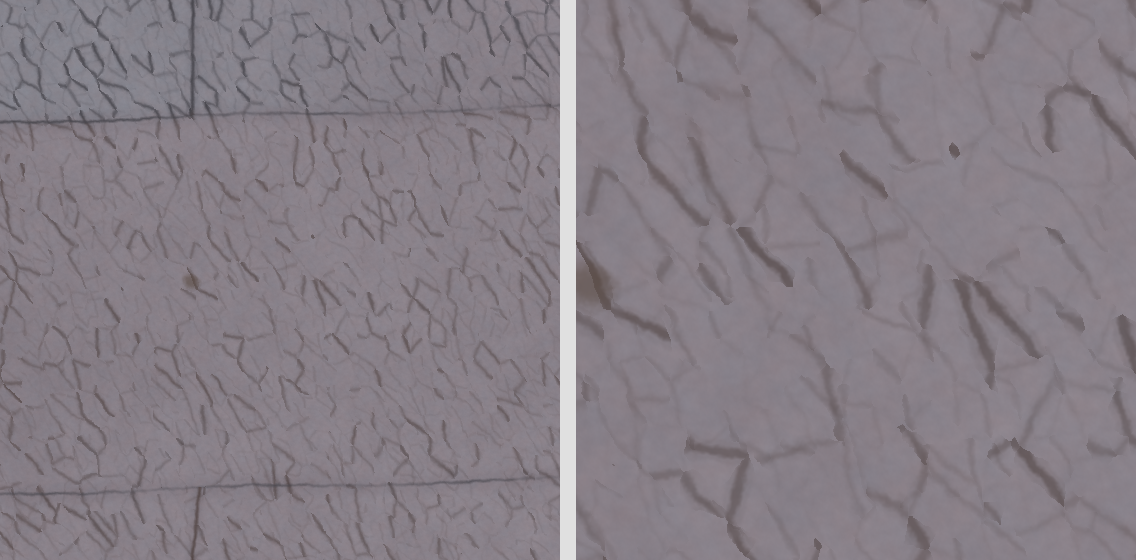
Left, the full canvas; right, a detail of the centre.
Give the GLSL for this texture, as a WebGL 2 fragment shader.

```glsl
#version 300 es
precision highp float;

#define COURSE_HEIGHT 0.664
#define FIRST_JOINT 0.118
#define JOINT_SLOPE 0.027
#define BLOCK_LENGTH 1.5
#define JOINT_WIDTH 0.0022
#define CRACK_WIDTH 0.0021
#define CRACK_CELLS vec2(36.0, 19.0)
#define STONE vec3(0.540, 0.509, 0.541)
#define BLUE_STONE vec3(0.527, 0.520, 0.555)
#define BROWN_CRACK vec3(0.325, 0.275, 0.270)
#define BLACK_CRACK vec3(0.275, 0.270, 0.295)

uniform vec2 u_resolution;
out vec4 fragColor;

vec2 hash2(vec2 p) {
  vec3 q = fract(p.xyx * vec3(0.1031, 0.1030, 0.0973));
  q += dot(q, q.yzx + 33.33);
  return fract((q.xx + q.yz) * q.zy);
}

// Layered, rotated sines, roughly -1 to 1
float waves(vec2 p) {
  float sum = 0.0, amp = 0.6;
  for (int i = 0; i < 5; i++) {
    sum += amp * sin(p.x + 1.4 * sin(p.y * 0.8)) * cos(p.y + 0.9 * sin(p.x * 0.7));
    p = mat2(0.8, 0.6, -0.6, 0.8) * p * 1.9 + 2.7;
    amp *= 0.65;
  }
  return sum;
}

float line(float dist, float halfWidth) {
  float soft = 0.0016 + 0.7 / u_resolution.y;
  return 1.0 - smoothstep(halfWidth - soft, halfWidth + soft, dist);
}

// Borders of stretched cells, each with its own strength
float cracks(vec2 p, vec2 cells, float halfWidth, float density) {
  p *= cells;
  vec2 home = floor(p), a = vec2(9.0), b = vec2(9.0), idA = home, idB = home;
  for (int y = -2; y <= 2; y++) {
    for (int x = -2; x <= 2; x++) {
      vec2 id = home + vec2(x, y);
      vec2 d = id + hash2(id) - p;
      if (dot(d, d) < dot(a, a)) {
        b = a; idB = idA;
        a = d; idA = id;
      } else if (dot(d, d) < dot(b, b)) {
        b = d; idB = id;
      }
    }
  }
  vec2 normal = normalize(b - a);
  vec2 canvasNormal = normal * cells;
  float dist = dot(0.5 * (a + b), normal) / length(canvasNormal);
  float across = abs(normalize(canvasNormal).x);
  float strength = smoothstep(1.0 - density, 1.25, hash2(idA + idB).x + 0.15);
  return line(dist, halfWidth * (0.6 + 0.8 * strength)) * strength * mix(0.4, 1.0, across);
}

void main() {
  vec2 uv = gl_FragCoord.xy / u_resolution;
  float broad = waves(uv * 6.0 + 1.3);
  float patches = waves(uv * 38.0 + 4.0);
  float grain = waves(uv * 260.0);
  vec2 ragged = vec2(waves(uv * 75.0), waves(uv * 75.0 + 19.0));

  // Courses of blocks, slightly tilted
  float course = (uv.y - JOINT_SLOPE * uv.x - FIRST_JOINT + 0.0022 * ragged.y
                + 0.003 * sin(uv.x * 11.0)) / COURSE_HEIGHT;
  float row = floor(course);
  float jointId = round(course);
  float bedDist = (course - jointId) * COURSE_HEIGHT;
  float upper = smoothstep(0.97, 1.03, course);

  // Stone body: cool upper course, soft mottling and coloured grain
  vec3 color = mix(STONE, BLUE_STONE, upper * smoothstep(1.1, 0.1, uv.x));
  color += 0.013 * broad + 0.010 * patches + 0.011 * grain;
  color += 0.007 * vec3(1.0, -0.3, -0.8) * waves(uv * 95.0 + 7.0);
  color -= 0.016 * smoothstep(0.55, 0.0, distance(uv, vec2(0.1, 0.38)));

  // Slanted cracks, densest toward the upper left
  vec2 across = vec2(0.87, 0.5);
  vec2 warped = uv + 0.0026 * ragged + 0.006 * vec2(sin(uv.y * 23.0), sin(uv.x * 19.0));
  vec2 slanted = vec2(dot(warped, across), dot(warped, vec2(across.y, -across.x)));
  float wear = clamp(0.42 + 0.35 * upper + 0.22 * (0.5 - uv.x) + 0.25 * patches, 0.1, 1.0);
  float main1 = cracks(slanted, CRACK_CELLS, CRACK_WIDTH, 0.35 + 0.55 * wear);
  float fine = cracks(slanted + 3.7, CRACK_CELLS * 1.5, CRACK_WIDTH * 0.65, 0.7);
  float halo = cracks(slanted, CRACK_CELLS, CRACK_WIDTH * 2.6, 0.35 + 0.55 * wear);
  vec3 crackColor = mix(BROWN_CRACK, BLACK_CRACK, clamp(upper + 0.4 * broad, 0.0, 1.0));
  color = mix(color, crackColor, 0.13 * halo + 0.22 * fine);
  color = mix(color, crackColor, main1 * (0.35 + 0.6 * wear));

  // Bed joints: partly worn away, with a faint shaded band
  float bedWear = clamp(0.42 + 0.35 * waves(vec2(uv.x * 17.0, jointId * 5.0)), 0.12, 0.7);
  bedWear = max(bedWear, 0.8 * step(0.5, jointId) * smoothstep(0.36, 0.26, uv.x));
  color -= 0.035 * smoothstep(0.03, 0.0, abs(bedDist)) * (0.7 + 0.5 * patches);
  color = mix(color, BLACK_CRACK, bedWear * line(abs(bedDist), JOINT_WIDTH));

  // Head joints: staggered by half a block in alternate courses
  float stagger = 0.5 * (1.0 - mod(abs(row), 2.0));
  float lean = 0.05 * (1.0 - row) * fract(course) * COURSE_HEIGHT;
  float head = uv.x - 0.317 - JOINT_SLOPE * row - lean + 0.0018 * ragged.x;
  head = head / BLOCK_LENGTH - stagger;
  float headDist = abs(head - round(head)) * BLOCK_LENGTH;
  float headLine = line(headDist, JOINT_WIDTH * 1.3) * (0.8 + 0.15 * patches);
  color -= 0.03 * smoothstep(0.02, 0.0, headDist);
  color = mix(color, mix(BROWN_CRACK, BLACK_CRACK, upper), clamp(headLine, 0.0, 1.0));

  // Small rusty stain
  float stain = smoothstep(0.02, 0.004, distance(uv, vec2(0.342, 0.495)) + 0.005 * ragged.x);
  color = mix(color, vec3(0.36, 0.30, 0.27), 0.6 * stain);

  fragColor = vec4(clamp(color, 0.0, 1.0), 1.0);
}
```
